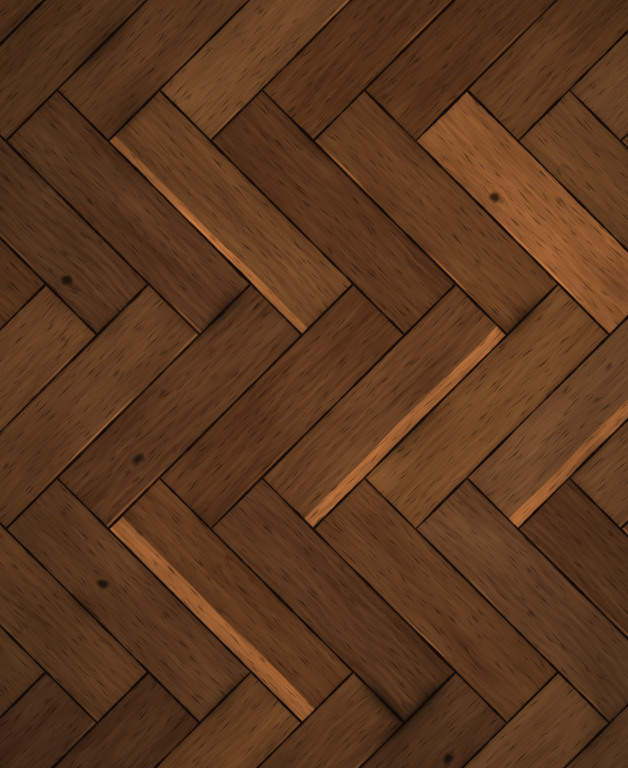
Reproduce this texture procedurally as a Shadertoy shader.

```glsl
// Worn oak herringbone floor, laid at 45 degrees.
// Each point is folded into the local frame of its stave, which gets its own
// tone, noise-based grain, knots, pale sapwood edges and dark uneven joints.
#define ROW_PITCH 0.2526
#define STAVE_STEP 0.0667
#define ORIGIN vec2(0.341, 0.117)
#define ACCENT_PERIOD 7.0
#define JOINT 0.0013
#define GRAIN_DENSITY 230.0
#define KNOT_CHANCE 0.22
#define DARK_OAK vec3(0.285, 0.158, 0.080)
#define LIGHT_OAK vec3(0.445, 0.278, 0.145)
#define SAPWOOD vec3(0.600, 0.365, 0.195)
#define JOINT_COLOR vec3(0.075, 0.038, 0.026)

vec2 hash22(vec2 p) {
    vec3 q = fract(p.xyx * vec3(0.1031, 0.1030, 0.0973));
    q += dot(q, q.yzx + 33.33);
    return fract((q.xx + q.yz) * q.zy);
}

float gradientDot(vec2 cell, vec2 offset) {
    return dot(hash22(cell) * 2.0 - 1.0, offset);
}

// Gradient noise, roughly -0.7 to 0.7
float noise(vec2 p) {
    vec2 i = floor(p), f = p - i;
    vec2 w = f * f * f * (f * (f * 6.0 - 15.0) + 10.0);
    vec2 e = vec2(1.0, 0.0);
    return mix(mix(gradientDot(i, f), gradientDot(i + e, f - e), w.x),
               mix(gradientDot(i + e.yx, f - e.yx), gradientDot(i + 1.0, f - 1.0), w.x), w.y);
}

// Returns (along, across) in the stave; id is (column, row)
vec2 findStave(vec2 p, out vec2 id) {
    vec2 diag = 0.5 * vec2(p.x + p.y, p.y - p.x);

    // Staves falling to the right
    float j = floor(p.y / (2.0 * ROW_PITCH));
    vec2 q = diag - j * ROW_PITCH;
    float k = -floor(q.y / STAVE_STEP);
    q += vec2(-k, k) * STAVE_STEP;
    id = vec2(k, 2.0 * j);
    if (q.x >= 0.0 && q.x < ROW_PITCH) return q * sqrt(2.0);

    // Staves falling to the left
    j = floor((p.y - ROW_PITCH) / (2.0 * ROW_PITCH));
    q = diag - vec2(j + 1.0, j) * ROW_PITCH;
    k = floor(q.x / STAVE_STEP);
    q += vec2(-k, k) * STAVE_STEP;
    id = vec2(k, 2.0 * j + 1.0);
    return q.yx * sqrt(2.0);
}

void mainImage(out vec4 fragColor, in vec2 fragCoord) {
    float px = 1.0 / iResolution.y;
    vec2 p = vec2(fragCoord.x, iResolution.y - fragCoord.y) * px - ORIGIN;
    vec2 id;
    vec2 q = findStave(p, id);
    vec2 size = vec2(ROW_PITCH, STAVE_STEP) * sqrt(2.0);
    vec2 rndA = hash22(id + 41.0), rndB = hash22(id * 3.0 + 87.0);

    // Knot, with the grain bending around it
    vec2 fromKnot = q - size * (0.2 + 0.6 * rndB);
    float knotR = length(fromKnot * vec2(1.0, 1.5)) + 0.006 * noise(q * 110.0);
    float hasKnot = step(rndA.y, KNOT_CHANCE);
    vec2 s = q + 9.0 * rndA + 5.0 * rndB.yx;
    s.y += 0.006 * noise(s * vec2(8.0, 14.0));
    s.y -= hasKnot * 0.7 * fromKnot.y * exp(-knotR * knotR * 2500.0);

    // Grain: fine fibres, broad streaks, blotches, growth rings and pores
    float fibre = noise(s * vec2(22.0, GRAIN_DENSITY));
    float streak = noise(s * vec2(5.0, 45.0));
    float blotch = noise(s * vec2(9.0, 16.0));
    float rings = sin(6.2832 * (s.y * 85.0 + 2.5 * noise(s * vec2(6.0, 12.0))));
    float pores = smoothstep(0.12, 0.5, noise(s * vec2(48.0, 400.0)));
    float tone = 0.64 + 0.75 * (rndA.x - 0.5) + 0.4 * fibre + 0.35 * streak
               + 0.4 * blotch + 0.09 * rndB.x * rings;
    vec3 col = mix(DARK_OAK, LIGHT_OAK, clamp(tone, -0.3, 1.5));
    col *= mix(vec3(1.0), vec3(0.96, 1.0, 1.14), rndB.y);

    // Recurring accents: one pale stave and staves with a sapwood edge
    float m = mod(id.x, ACCENT_PERIOD), r = mod(id.y, 4.0);
    bool pale = r == 0.0 && m == 2.0;
    bool edged = (mod(r, 2.0) == 0.0 && m == 6.0) || (r == 1.0 && (m == 0.0 || m == 2.0));
    vec3 sap = SAPWOOD * (1.0 + 0.22 * fibre + 0.2 * streak + 0.15 * blotch);
    float sapWidth = size.y * (0.12 + 0.07 * r + 0.05 * noise(vec2(q.x * 9.0, id.x)));
    float sapEdge = smoothstep(-0.0015, 0.0015, q.y - size.y + sapWidth);
    if (pale) col = sap * 0.93;
    if (edged) col = mix(col, sap, sapEdge);

    // Wear: pores, knots, a glint on one edge and grime along the joints
    col *= 1.0 - 0.3 * pores;
    col *= 1.0 - 0.65 * hasKnot * (1.0 - smoothstep(0.002, 0.013, knotR));
    vec2 toEdge = min(q, size - q);
    float d = min(toEdge.x, toEdge.y);
    float glint = smoothstep(0.0, 0.35, noise(p * 7.0 + 3.0));
    col += SAPWOOD * 0.4 * glint * exp(-pow((size.y - q.y - 0.0035) / 0.0012, 2.0));
    float grime = smoothstep(0.05, 0.45, noise(p * 8.0 + 20.0));
    col *= 1.0 - 0.14 * exp(-d / 0.004) - 0.55 * grime * exp(-d / 0.009);

    // Joints of varying width
    float gap = JOINT * (1.0 + 1.1 * noise(p * 24.0) + 0.5 * noise(p * 90.0));
    col = mix(JOINT_COLOR, col, smoothstep(gap - px, gap + px, d));

    // Soft light falling off to the borders
    vec2 c = fragCoord / iResolution.xy - vec2(0.55, 0.52);
    col *= 1.1 - 0.65 * dot(c, c);
    fragColor = vec4(clamp(col, 0.0, 1.0), 1.0);
}
```
